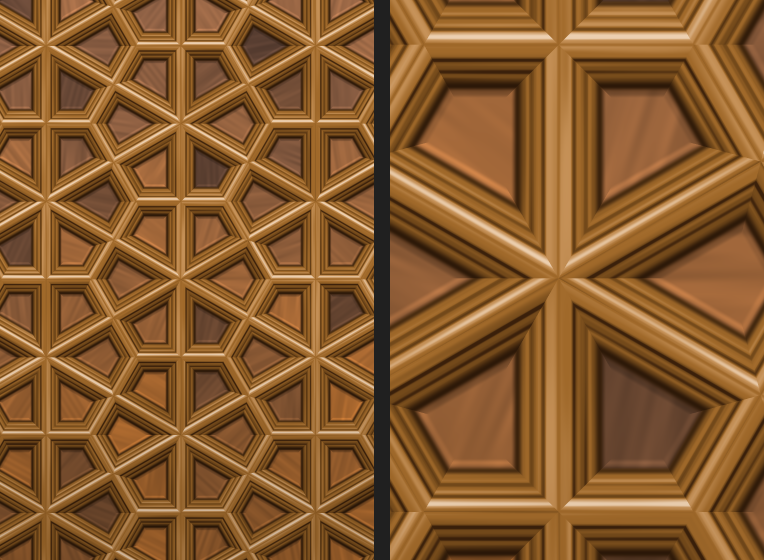
Left: the whole. Right: its middle third, enlarged.
This pattern is drawn by a Shadertoy shader. Its source:

```glsl
// Carved wooden lattice of kite-shaped panels set in stepped mouldings, six around each star.

const float SPACING = 0.278;              // star to star, in canvas heights
const vec2  STAR = vec2(0.323, 0.501);    // one star centre, in canvas heights
const float RIDGE = 0.027;                // half width of the raised rib, in spacings
const float STEP_EDGE = 0.058;            // groove between the two inner steps
const float PANEL_EDGE = 0.091;           // inset of the panel
const float RELIEF = 0.20;                // strength of the light from above
const float GRAIN = 0.22;                 // strength of the wood grain
const int   AA = 3;                       // samples per pixel side

const vec3 DARK  = vec3(0.22, 0.12, 0.04);
const vec3 BROWN = vec3(0.44, 0.28, 0.10);
const vec3 GOLD  = vec3(0.61, 0.40, 0.16);
const vec3 TAN   = vec3(0.75, 0.55, 0.33);
const vec3 PALE  = vec3(0.90, 0.79, 0.67);
const vec3 PANEL_ROSE  = vec3(0.56, 0.38, 0.27);
const vec3 PANEL_AMBER = vec3(0.59, 0.36, 0.16);
const vec3 PANEL_SMOKE = vec3(0.31, 0.22, 0.18);

const float SQRT3 = 1.7320508;
const float SECTOR = 1.0471976;           // sixth of a turn

float hash(vec2 p) {
    return fract(sin(dot(p, vec2(127.1, 311.7))) * 43758.5453);
}

float noise(vec2 p) {
    vec2 i = floor(p), f = fract(p);
    f = f * f * (3.0 - 2.0 * f);
    return mix(mix(hash(i), hash(i + vec2(1, 0)), f.x),
               mix(hash(i + vec2(0, 1)), hash(i + vec2(1, 1)), f.x), f.y);
}

// Streaks that run along x, centred on zero
float woodGrain(vec2 p) {
    return 0.6 * noise(p * vec2(4.0, 75.0)) + 0.4 * noise(p * vec2(2.0, 28.0)) - 0.5;
}

float line(float d, float centre, float width) {
    return 1.0 - smoothstep(0.0, width, abs(d - centre));
}

vec3 woodRamp(float t) {
    vec3 c = mix(DARK, BROWN, smoothstep(0.0, 0.32, t));
    c = mix(c, GOLD, smoothstep(0.32, 0.56, t));
    c = mix(c, TAN, smoothstep(0.56, 0.76, t));
    return mix(c, PALE, smoothstep(0.76, 1.0, t));
}

// Offset from the nearest point of the triangular lattice
vec2 nearestStar(vec2 p) {
    vec2 size = vec2(SQRT3, 1.0);
    vec2 a = p - size * floor(p / size + 0.5);
    vec2 b = p - size * (floor(p / size) + 0.5);
    return dot(a, a) < dot(b, b) ? a : b;
}

vec3 panelColour(vec2 kite, vec2 id, float facing, float d, float height) {
    float tone = hash(id + 3.7), pick = hash(id + 9.1);
    float warmth = clamp(1.0 - height + 0.6 * (tone - 0.5), 0.0, 1.0);
    vec3 c = mix(PANEL_ROSE, PANEL_AMBER, warmth);
    c = mix(c, PANEL_SMOKE, smoothstep(0.72, 0.95, pick) * mix(0.5, 0.95, height));

    float turn = (hash(id + 5.3) - 0.5) * 1.6;
    vec2 g = mat2(cos(turn), -sin(turn), sin(turn), cos(turn)) * kite;
    float streak = woodGrain(g * vec2(1.0, 0.7) + id * 0.37);
    c *= 0.86 + 0.28 * tone + 1.3 * GRAIN * streak;

    // Narrow bevel on the rim of the panel
    return c * (1.0 + 0.22 * facing * line(d, PANEL_EDGE + 0.014, 0.010));
}

vec3 carving(vec2 p, float height) {
    // Star cell, then one of its six kites
    vec2 q = nearestStar(p);
    vec2 cell = floor((p - q) * vec2(2.0 / SQRT3, 2.0) + 0.5);
    float k = floor(atan(q.y, q.x) / SECTOR + 0.5);
    vec2 axis = vec2(cos(k * SECTOR), sin(k * SECTOR));
    vec2 across = vec2(-axis.y, axis.x);
    vec2 kite = vec2(dot(q, axis), dot(q, across));
    vec2 id = cell * 7.0 + mod(k + 6.0, 6.0);

    // Distances to the spoke and to the outer side, mirrored about the axis
    float side = kite.y < 0.0 ? -1.0 : 1.0;
    vec2 spokeIn = vec2(0.5, -0.5 * SQRT3 * side);
    vec2 outerIn = vec2(-0.5 * SQRT3, -0.5 * side);
    float spoke = dot(kite, spokeIn);
    float outer = 0.5 + dot(kite, outerIn);
    bool onSpoke = spoke < outer;
    float d = min(spoke, outer);
    vec2 inward = onSpoke ? spokeIn : outerIn;
    float facing = dot(inward, vec2(axis.y, across.y));

    // Moulding: rounded rib, two steps, grooves and lit arrises
    float rib = 1.0 - smoothstep(RIDGE - 0.003, RIDGE + 0.005, d);
    float slope = mix(0.75, smoothstep(0.0, RIDGE, d), rib);
    float tone = mix(0.41, 0.65, rib) + RELIEF * facing * slope;
    tone -= 0.12 * line(d, 0.0, 0.006);
    tone -= 0.30 * line(d, RIDGE + 0.006, 0.007);
    tone += 0.13 * line(d, RIDGE + 0.016, 0.008);
    tone -= 0.20 * line(d, STEP_EDGE, 0.007);
    tone += 0.12 * line(d, STEP_EDGE + 0.009, 0.007);
    tone += 0.24 * max(facing, 0.0) * line(d, 0.016, 0.010);

    vec2 along = vec2(dot(kite, vec2(-inward.y, inward.x)), d);
    tone += GRAIN * woodGrain(along + id * 0.53);
    tone += 0.10 * (hash(id + (onSpoke ? side : 4.0 * side)) - 0.5);
    vec3 c = woodRamp(tone);

    // Panel and the shadow around it, deepest below an upper edge
    vec3 panel = panelColour(kite, id, facing, d, height);
    c = mix(c, panel, smoothstep(PANEL_EDGE - 0.003, PANEL_EDGE + 0.004, d));
    float shadow = line(d, PANEL_EDGE - 0.003, 0.015 - 0.004 * facing);
    return mix(c, DARK * 0.75, shadow * (0.85 - 0.15 * facing));
}

void mainImage(out vec4 fragColor, in vec2 fragCoord) {
    vec3 sum = vec3(0.0);
    for (int j = 0; j < AA; j++)
    for (int i = 0; i < AA; i++) {
        vec2 jitter = (vec2(i, j) + 0.5) / float(AA) - 0.5;
        vec2 uv = (fragCoord + jitter) / iResolution.y;
        sum += carving((uv - STAR) / SPACING, uv.y);
    }
    vec3 colour = sum / float(AA * AA);

    // Slight falloff toward the foot of the wall
    float height = fragCoord.y / iResolution.y;
    colour *= mix(0.90, 1.03, smoothstep(0.0, 0.5, height));
    fragColor = vec4(clamp(colour, 0.0, 1.0), 1.0);
}
```
